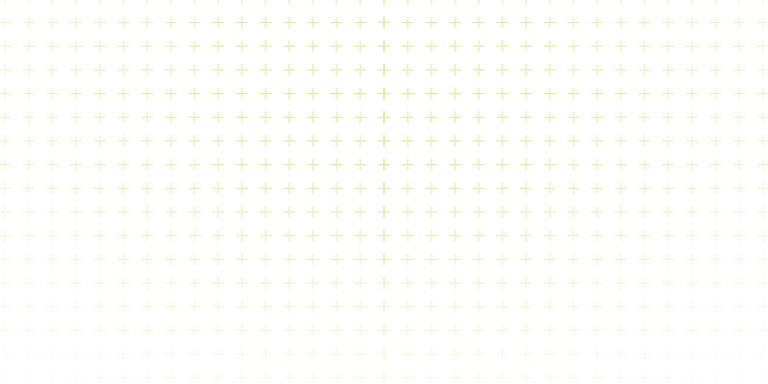
Reproduce this pattern procedurally as a WebGL 2 fragment shader.

```glsl
#version 300 es
precision highp float;
// Grid of thin pale lime plus signs on white, about 33 across and 17 down.
// Each cell holds two box-filtered bars, the upright one softer; an elliptical
// glow in the upper half sets their opacity. Lengths are in canvas heights.

#define PITCH 0.06168            // distance between plus signs
#define ROW_ORIGIN 0.5096        // height of one row of centres
#define ARM 0.0155               // half length of a bar
#define HALF_WIDTH 0.00155       // half thickness of a bar
#define UPRIGHT_BLUR 0.0056      // filter width across upright bars
#define GLOW_HEIGHT 0.75         // height of the strongest ink
#define GLOW_FALLOFF vec2(0.75, 2.3)
#define PEAK_OPACITY 0.53
#define AXIS_BOOST 1.4           // stronger upright bars on the middle column
#define LIME vec3(0.68, 0.86, 0.20)
#define PAPER vec3(1.0)

uniform vec2 u_resolution;
out vec4 fragColor;

// Share of an interval of the given width around d within [-halfSize, halfSize].
float boxCoverage(float d, float halfSize, float width) {
    float upper = min(d + 0.5 * width, halfSize);
    float lower = max(d - 0.5 * width, -halfSize);
    return max(upper - lower, 0.0) / width;
}

float barCoverage(vec2 p, vec2 halfSize, vec2 width) {
    return boxCoverage(p.x, halfSize.x, width.x) * boxCoverage(p.y, halfSize.y, width.y);
}

void main() {
    float pixel = 1.0 / u_resolution.y;
    vec2 uv = gl_FragCoord.xy * pixel;
    float middle = 0.5 * u_resolution.x * pixel;

    // Nearest plus sign and the position relative to its centre
    vec2 fromOrigin = uv - vec2(middle, ROW_ORIGIN);
    vec2 cell = floor(fromOrigin / PITCH + 0.5);
    vec2 local = fromOrigin - cell * PITCH;

    // The two bars; the middle column keeps a crisp, stronger upright
    float onAxis = 1.0 - step(0.5, abs(cell.x));
    float blur = mix(max(pixel, UPRIGHT_BLUR), pixel, onAxis);
    float horizontal = barCoverage(local, vec2(ARM, HALF_WIDTH), vec2(pixel));
    float upright = barCoverage(local, vec2(HALF_WIDTH, ARM), vec2(blur, pixel));
    upright *= mix(1.0, AXIS_BOOST, onAxis);
    float ink = max(horizontal, upright);

    // Opacity fades towards the sides and the bottom
    vec2 fromGlow = uv - vec2(middle, GLOW_HEIGHT);
    float opacity = PEAK_OPACITY * exp(-dot(fromGlow * fromGlow, GLOW_FALLOFF));

    fragColor = vec4(mix(PAPER, LIME, clamp(ink * opacity, 0.0, 1.0)), 1.0);
}
```
